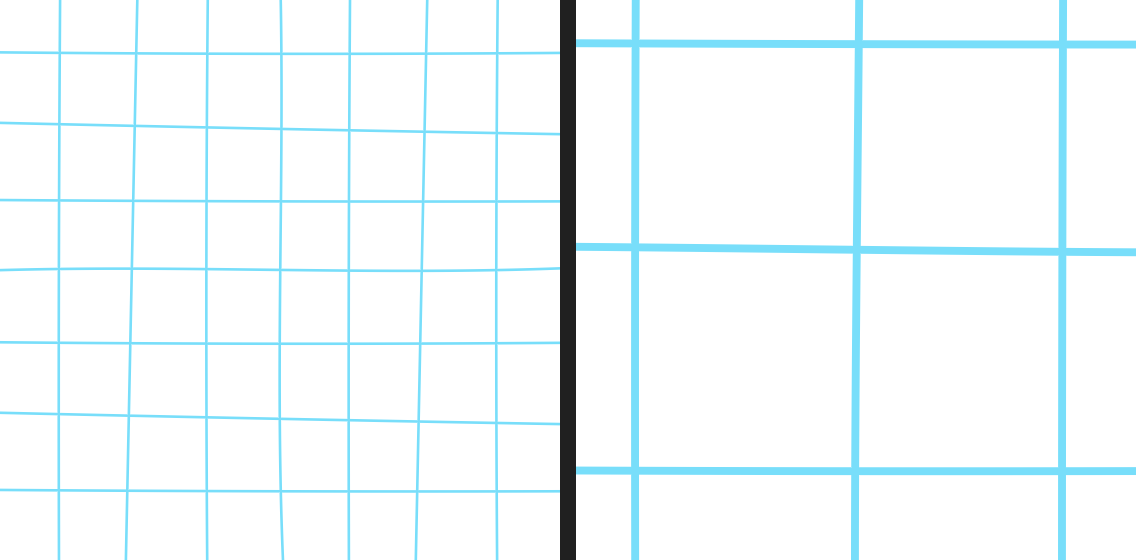
Left, the full canvas; right, a detail of the centre.
Reproduce this pattern procedurally as a WebGL 1 fragment shader.

```glsl
precision highp float;
// Hand-ruled grid: seven thin sky-blue lines each way on white paper.
// Four slightly tilted, bowed or wavy strokes per axis repeat at a fixed
// period; each is a polynomial curve drawn with antialiased coverage.

uniform vec2 u_resolution;

const vec3 PAPER = vec3(1.0);
const vec3 INK = vec3(0.47, 0.87, 0.98);
const float LINE_WIDTH = 0.0047;
const float PERIOD = 0.5177;    // spacing between copies of one stroke

// Stroke shapes: centre, tilt, bow, wave. Origin is at the top left.
const vec4 COLUMN_A = vec4(0.1051, -0.0010, 0.0012, 0.0);
const vec4 COLUMN_B = vec4(0.2350, -0.0102, 0.0, 0.0);
const vec4 COLUMN_C = vec4(0.3685, -0.0005, 0.0020, 0.0);
const vec4 COLUMN_D = vec4(0.5003, 0.0020, 0.0030, 0.0065);

const vec4 ROW_A = vec4(0.0961, 0.0005, -0.0021, 0.0);
const vec4 ROW_B = vec4(0.2302, 0.0101, -0.0007, 0.0);
const vec4 ROW_C = vec4(0.3596, 0.0012, -0.0012, 0.0);
const vec4 ROW_D = vec4(0.4820, -0.0016, -0.0012, -0.0073);

// Distance across a stroke to its nearest copy; lastCopy limits the repeats.
float strokeDistance(float across, float along, vec4 shape, float lastCopy) {
  float t = 2.0 * along - 1.0;
  float curve = dot(shape, vec4(1.0, t, t * t, t * t * t - t));
  float offset = across - curve;
  float copy = clamp(floor(offset / PERIOD + 0.5), 0.0, lastCopy);
  return abs(offset - copy * PERIOD);
}

// Nearest line of one axis: A to C appear twice, D once.
float familyDistance(float across, float along, vec4 a, vec4 b, vec4 c, vec4 d) {
  float ab = min(strokeDistance(across, along, a, 1.0),
                 strokeDistance(across, along, b, 1.0));
  float cd = min(strokeDistance(across, along, c, 1.0),
                 strokeDistance(across, along, d, 0.0));
  return min(ab, cd);
}

void main() {
  vec2 p = gl_FragCoord.xy / u_resolution;
  p.y = 1.0 - p.y;
  float pixel = 1.0 / min(u_resolution.x, u_resolution.y);

  float columns = familyDistance(p.x, p.y, COLUMN_A, COLUMN_B, COLUMN_C, COLUMN_D);
  float rows = familyDistance(p.y, p.x, ROW_A, ROW_B, ROW_C, ROW_D);

  // Linear edge ramp, one pixel wide
  float edge = 0.5 * LINE_WIDTH - min(columns, rows);
  float coverage = clamp(0.5 + edge / pixel, 0.0, 1.0);
  gl_FragColor = vec4(mix(PAPER, INK, coverage), 1.0);
}
```
